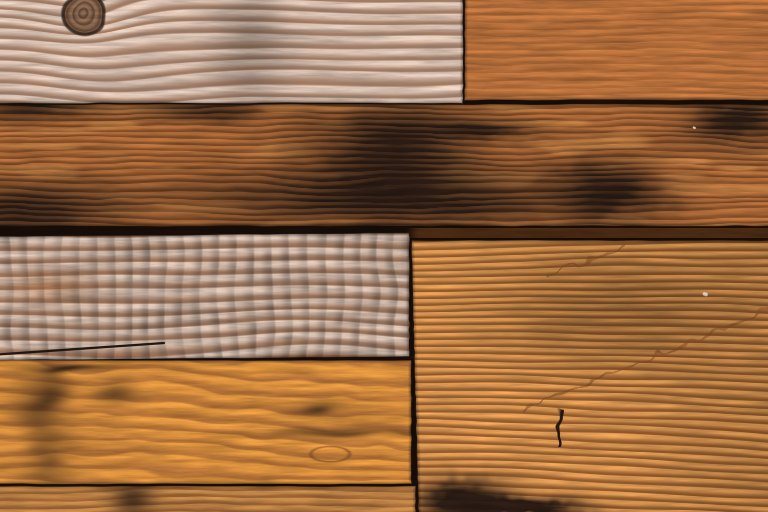
Write a WebGL 1 fragment shader that draws this texture.

```glsl
precision highp float;
// Weathered wooden planks with ridged grain, scorch marks and dark gaps.
uniform vec2 u_resolution;
#define GAP vec3(.09, .05, .03)
#define CHAR vec3(.13, .085, .065)
#define PALE vec3(.85, .76, .7)
#define PALE_GRAIN vec3(.52, .36, .26)
#define HONEY vec3(.88, .61, .33)
#define HONEY_GRAIN vec3(.46, .26, .12)
#define GOLD vec3(.86, .57, .24)
#define RUST vec3(.7, .43, .23)
#define WIDE_RIDGE .0262
#define FINE_RIDGE .0146
#define FIBRE_DEPTH .38

float hash(vec2 p) {
  vec3 q = fract(p.xyx * .1031);
  q += dot(q, q.yzx + 33.33);
  return fract((q.x + q.y) * q.z);
}
float noise(vec2 p) {
  vec2 i = floor(p), f = fract(p);
  f *= f * (3. - 2. * f);
  return mix(mix(hash(i), hash(i + vec2(1, 0)), f.x),
             mix(hash(i + vec2(0, 1)), hash(i + vec2(1, 1)), f.x), f.y);
}
float fbm(vec2 p) {
  float sum = 0., amp = .53;
  for (int i = 0; i < 4; i++) {
    sum += amp * noise(p);
    p = p * 2.03 + 17.1;
    amp *= .5;
  }
  return sum;
}
// Growth ring: slow darkening, quick return to light
float ridge(float t) {
  float f = fract(t);
  return smoothstep(.2, .8, f) * (1. - smoothstep(.84, 1., f));
}
// Soft spot: centre in xy, radii in zw
float blob(vec2 p, vec4 s) {
  vec2 d = (p - s.xy) / s.zw;
  return exp(-dot(d, d));
}
// Thin line from s.xy to s.zw
float crack(vec2 p, vec4 s, float width) {
  vec2 a = p - s.xy, d = s.zw - s.xy;
  float dist = length(a - d * clamp(dot(a, d) / dot(d, d), 0., 1.));
  return 1. - smoothstep(width * .4, width + .7 / u_resolution.y, dist);
}
// Lays a plank with worn, shaded edges; box holds low and high corners
vec3 lay(vec3 below, vec3 wood, vec2 p, vec4 box) {
  p += .002 * (vec2(noise(p.yx * 90.), noise(p * 25.)) - .5);
  vec2 d = min(p - box.xy, box.zw - p);
  float inset = min(d.x, d.y), aa = .8 / u_resolution.y;
  wood *= .72 + .28 * smoothstep(0., .007, inset);
  return mix(below, wood, smoothstep(-aa, aa, inset));
}
vec3 paleTop(vec2 p, float fibre) {
  vec2 d = p - vec2(.164, .027);
  float bend = .036 * exp(-d.x * d.x / .009 - max(d.y, 0.) / .07);
  float t = (p.y - bend + .022 * noise(p * vec2(4, 5))) / .0235;
  float lines = ridge(t + .5 * noise(vec2(p.x * 5., t * .6)));
  vec3 c = mix(PALE, PALE_GRAIN, lines * (.5 + .4 * fibre));
  c *= 1. - .22 * blob(p, vec4(.49, .08, .07, .14));
  // Round knot with a dark rim
  float r = length(d + .006 * (noise(p * 35.) - .5));
  vec3 knot = mix(vec3(.52, .4, .31), PALE_GRAIN * .75, ridge(r / .012));
  c = mix(knot, c, smoothstep(.037, .041, r));
  return mix(c, CHAR, .8 - .8 * smoothstep(.001, .006, abs(r - .04)));
}
vec3 paleMiddle(vec2 p, float fibre) {
  float arch = .02 * blob(p, vec4(.62, .7, .19, .15));
  float t = (p.y + arch + .009 * noise(p * vec2(5, 9))) / WIDE_RIDGE;
  float lines = ridge(t + .35 * noise(vec2(p.x * 4., t * .7)));
  vec3 c = mix(PALE * .96, PALE_GRAIN, lines * (.65 + .3 * fibre));
  // Upright saw marks
  float saw = ridge(p.x / .034 + .5 * noise(p * vec2(9, 14)));
  c *= 1. - .2 * saw * (.35 + noise(p * vec2(30, 50)));
  c = mix(c, RUST, .35 * blob(p, vec4(.1, .56, .08, .03)));
  return mix(c, CHAR, crack(p, vec4(0, .692, .32, .67), .0022));
}
vec3 scorched(vec2 p, float fibre) {
  float t = (p.y + .035 * fbm(p * vec2(3, 7))) / .0125;
  float lines = ridge(t + .7 * noise(vec2(p.x * 6., t * .5)));
  vec3 c = mix(RUST, HONEY_GRAIN * .87, lines * .65);
  c = mix(c, HONEY, .4 * smoothstep(.6, .85, noise(p * vec2(9, 70))));
  vec2 q = p + vec2(.12, .035) * (fbm(p * vec2(9, 22)) - .5);
  float burn = blob(q, vec4(.05, .2, .12, .037)) + blob(q, vec4(.03, .41, .2, .055))
    + .8 * blob(q, vec4(.38, .21, .13, .026)) + 1.15 * blob(q, vec4(.77, .28, .17, .085))
    + blob(q, vec4(.76, .39, .36, .055)) + .8 * blob(q, vec4(.97, .26, .09, .018))
    + blob(q, vec4(1.19, .375, .09, .065)) + 1.2 * blob(q, vec4(1.45, .235, .12, .05));
  c = mix(c, CHAR, clamp(burn * (.6 + .35 * lines + .25 * fibre), 0., .94));
  return mix(c, PALE, crack(p, vec4(1.355, .249, 1.357, .25), .002));
}
vec3 golden(vec2 p, float fibre) {
  float t = (p.y - .05 * p.x + .09 * fbm(p * vec2(3, 6))) / .03;
  vec3 c = mix(GOLD, RUST * .85, .65 * ridge(t));
  vec2 q = p + vec2(.04, .012) * (noise(p * vec2(12, 40)) - .5);
  float stain = .75 * blob(q, vec4(.085, .78, .045, .06)) + .45 * blob(q, vec4(.09, .9, .04, .06))
    + .6 * blob(q, vec4(.215, .765, .04, .02)) + .9 * blob(q, vec4(.14, .719, .08, .007))
    + .7 * blob(q, vec4(.62, .8, .06, .013)) + .65 * blob(q, vec4(.66, .845, .14, .009));
  c = mix(c, CHAR, clamp(stain * (.55 + .6 * fibre), 0., .9));
  float oval = length((p - vec2(.645, .887)) / vec2(.038, .015));
  return mix(c, RUST * .7, .6 - .6 * smoothstep(0., .2, abs(oval - 1.)));
}
vec3 honey(vec2 p, float fibre) {
  float x = p.x - .8, bow = .16 * x * x * (p.y - .62) + .025 * noise(p * vec2(2.5, 4));
  float t = (p.y - bow) / FINE_RIDGE, lines = ridge(t + .5 * noise(vec2(p.x * 5., t * .5)));
  vec3 c = mix(HONEY, HONEY_GRAIN, lines * (.5 + .45 * fibre));
  c *= 1. - .25 * blob(p, vec4(1.17, .6, .22, .12)) - .14 * smoothstep(1.1, 1.5, p.x);
  // Diagonal scratches, split and scorched corner
  vec2 q = p + .012 * (noise(p * 60.) - .5);
  float scratch = crack(q, vec4(1.07, .54, 1.22, .48), .002) + crack(q, vec4(1.02, .8, 1.5, .605), .003);
  c = mix(c, HONEY_GRAIN, .5 * scratch);
  c = mix(c, CHAR, crack(q, vec4(1.096, .8, 1.092, .87), .003));
  float burn = blob(q, vec4(.9, .975, .085, .04)) + blob(q, vec4(1.03, .99, .11, .018));
  c = mix(c, CHAR, clamp(burn * (.8 + .6 * fibre), 0., .95));
  return mix(c, PALE, crack(p, vec4(1.376, .574, 1.379, .575), .004));
}
void main() {
  vec2 p = gl_FragCoord.xy / u_resolution * vec2(1.5, 1);
  p.y = 1. - p.y;
  float fibre = fbm(p * vec2(14, 150));
  float grain = ridge((p.y + .03 * fbm(p * vec2(3, 8))) / FINE_RIDGE);
  // Recessed strip, then each plank
  vec3 c = mix(GAP, HONEY_GRAIN * .6, smoothstep(.79, .82, p.x) * step(.446, p.y) * step(p.y, .465));
  c = lay(c, paleTop(p, fibre), p, vec4(-1, -1, .904, .201));
  c = lay(c, mix(RUST * 1.05, HONEY_GRAIN, .35 * grain), p, vec4(.908, -1, 2, .195));
  c = lay(c, scorched(p, fibre), p, vec4(-1, .204, 2, .441));
  c = lay(c, paleMiddle(p, fibre), p + vec2(0, .009 * (p.x - .8)), vec4(-1, .455, .799, .696));
  c = lay(c, golden(p, fibre), p, vec4(-1, .704, .803, .945));
  vec3 base = mix(HONEY * .86, HONEY_GRAIN, .55 * grain);
  base = mix(base, CHAR, .7 * blob(p, vec4(.26, .975, .04, .03)));
  c = lay(c, base, p, vec4(-1, .95, .811, 2));
  c = lay(c, honey(p, fibre), p - vec2(.026 * (p.y - .47), 0), vec4(.804, .47, 2, 2));
  c *= 1. + FIBRE_DEPTH * (fibre - .5);
  gl_FragColor = vec4(c, 1);
}
```
